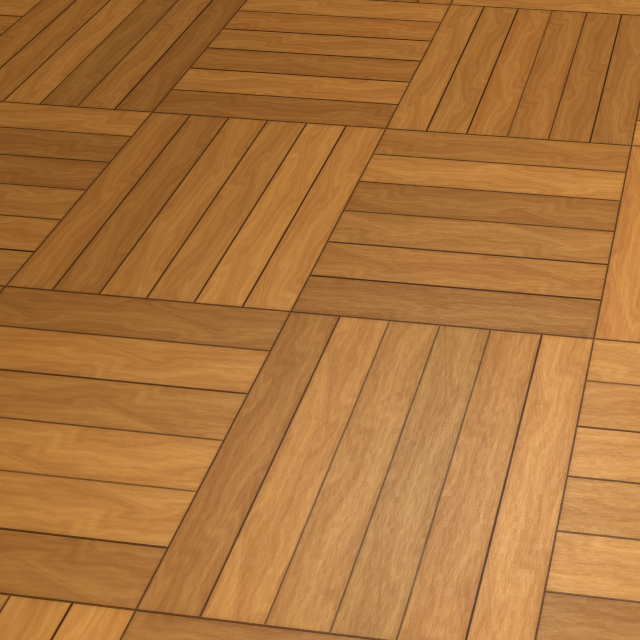
A Shadertoy shader for this texture:

```glsl
// Oak parquet floor in perspective: square blocks of six planks, laid in alternating directions.
#define PLANKS 6.0
#define GAP_HALF_WIDTH 0.0030
#define TINT_VARIATION 0.17
#define GRAIN_SCALE vec2(11.0, 42.0)
#define GRAIN_CONTRAST 0.34
#define GOLD_WOOD vec3(0.765, 0.530, 0.260)
#define RED_WOOD vec3(0.655, 0.415, 0.195)
#define GAP_COLOR vec3(0.25, 0.13, 0.04)
#define GLARE_COLOR vec3(0.065, 0.095, 0.135)
#define GLARE_CENTER vec2(0.72, 0.20)

float hash(vec2 p) {
    vec3 q = fract(vec3(p.xyx) * 0.1031);
    q += dot(q, q.yzx + 33.33);
    return fract((q.x + q.y) * q.z);
}

// Perspective view: the columns send floor u, floor v and the floor origin to the canvas.
vec2 canvasToFloor(vec2 p) {
    mat3 view = mat3(0.5853, -0.0745, -0.0400,
                     0.3852,  0.6275,  0.3145,
                     0.2122,  0.0469,  1.0000);
    vec3 q = inverse(view) * vec3(p, 1.0);
    return q.xy / q.z;
}

// Layered, mutually warped sines: x is broad figure, y is narrow growth rings.
vec2 woodFigure(vec2 p) {
    for (float i = 1.0; i < 5.0; i++) {
        p += 0.9 / i * sin(p.yx * i * vec2(0.7, 0.9) + i * vec2(1.7, 2.3));
    }
    return vec2(sin(p.y * 1.1 + 0.6 * sin(p.x)), sin(p.y * 4.2 + p.x));
}

// Anti-aliased stroke at a distance from its centre line.
float stroke(float dist, float halfWidth, float pixel) {
    return 1.0 - smoothstep(halfWidth - 0.7 * pixel, halfWidth + 0.7 * pixel, dist);
}

void mainImage(out vec4 fragColor, in vec2 fragCoord) {
    vec2 p = fragCoord / iResolution.xy;
    vec2 ground = canvasToFloor(p);
    vec2 dx = dFdx(ground), dy = dFdy(ground);
    vec2 pixel = vec2(length(vec2(dx.x, dy.x)), length(vec2(dx.y, dy.y)));

    // Block and plank coordinates: x runs along the plank, y across it
    vec2 block = floor(ground);
    vec2 local = ground - block;
    bool upright = mod(block.x + block.y, 2.0) < 0.5;
    if (upright) {
        local = local.yx;
        pixel = pixel.yx;
    }
    float row = local.y * PLANKS;
    vec2 plankId = vec2(block.x * 17.0 + floor(row), block.y * 13.0) + 131.0;
    float seed = hash(plankId);
    float tint = hash(plankId + 47.3);

    // Grain, shifted differently on every plank
    vec2 grainPos = local * GRAIN_SCALE + vec2(seed, tint) * 60.0;
    vec2 figure = woodFigure(grainPos);
    float fiber = sin(local.y * 380.0 + 3.0 * sin(local.x * 9.0 + seed * 40.0));
    fiber *= 1.0 - smoothstep(0.004, 0.010, pixel.y);
    float fleck = hash(floor(local * vec2(55.0, 260.0)) + plankId) - 0.5;
    float redness = 0.5 + GRAIN_CONTRAST * (0.55 * figure.x + 0.45 * figure.y)
                  + 0.45 * (seed - 0.5);
    vec3 color = mix(GOLD_WOOD, RED_WOOD, clamp(redness, 0.0, 1.0));
    color *= 1.0 + TINT_VARIATION * (tint - 0.5) + 0.012 * fiber + 0.035 * fleck;

    // Gaps: plank joints vary in depth, block borders are even
    float joint = floor(row + 0.5);
    bool border = joint < 0.5 || joint > PLANKS - 0.5;
    float depth = border ? 0.65 : 0.45 + 0.5 * hash(block * 7.0 + joint * 3.1 + 90.0);
    float sideDist = abs(row - joint) / PLANKS;
    float endDist = min(local.x, 1.0 - local.x);
    float side = depth * stroke(sideDist, GAP_HALF_WIDTH * (0.5 + 0.6 * depth), pixel.y);
    float end = 0.65 * stroke(endDist, GAP_HALF_WIDTH * 0.9, pixel.x);
    color *= 1.0 - 0.13 * exp(-min(sideDist, endDist) * 130.0);
    color = mix(color, GAP_COLOR, max(side, end));

    // Light falls off to the far left; a pale sheen lies on the near right
    float nearness = 0.5 * p.x + 0.55 * (1.0 - p.y);
    float light = 0.75 + 0.30 * smoothstep(0.0, 0.85, nearness);
    color *= pow(vec3(light), vec3(1.0, 1.15, 1.5));
    vec2 toGlare = (p - GLARE_CENTER) / vec2(0.40, 0.36);
    color += GLARE_COLOR * exp(-dot(toGlare, toGlare)) * (1.0 + 0.5 * fleck);

    fragColor = vec4(clamp(color, 0.0, 1.0), 1.0);
}
```
